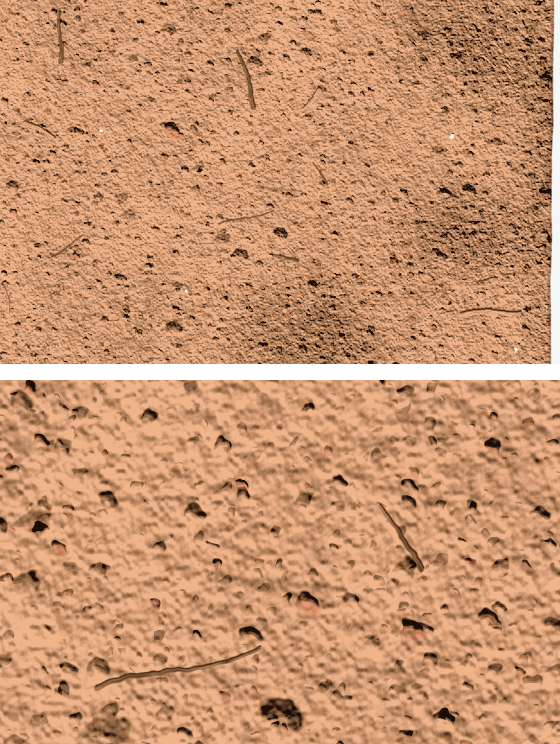
Top, the full canvas; bottom, a detail of the centre.
Write a Shadertoy shader that draws this texture.

```glsl
#define BASE_TONE 3.72
#define RELIEF 7.5
#define GRAIN_SCALE 78.0
#define DEBRIS_DARKNESS 1.25
#define SHADOW_DIR vec2(0.33, 0.94)
#define TWIG_COUNT 13
#define CHIP_DENSITY 0.014
#define SHEET_EDGE 0.989

const vec3 SHADOW = vec3(0.21, 0.125, 0.08);
const vec3 UMBER  = vec3(0.47, 0.32, 0.20);
const vec3 CLAY   = vec3(0.62, 0.44, 0.30);
const vec3 EARTH  = vec3(0.76, 0.55, 0.40);
const vec3 SAND   = vec3(0.90, 0.67, 0.51);
const vec3 PAPER  = vec3(0.96, 0.97, 0.97);

vec3 hash3(vec2 p) {
    vec3 q = fract(p.xyx * vec3(0.1031, 0.1030, 0.0973));
    q += dot(q, q.yxz + 33.33);
    return fract((q.xxy + q.yzz) * q.zyx);
}

float noise(vec2 p) {
    vec2 i = floor(p), f = fract(p);
    f = f * f * (3.0 - 2.0 * f);
    vec2 o = vec2(0.0, 1.0);
    return mix(mix(hash3(i).x, hash3(i + o.yx).x, f.x),
               mix(hash3(i + o).x, hash3(i + o.yy).x, f.x), f.y);
}

float fbm(vec2 p) {
    float sum = 0.0, gain = 0.533;
    for (int i = 0; i < 4; i++) {
        sum += gain * noise(p);
        p = mat2(1.6, 1.2, -1.2, 1.6) * p + 17.3;
        gain *= 0.5;
    }
    return sum;
}

float blob(vec2 p, vec2 centre, vec2 radius) {
    vec2 d = (p - centre) / radius;
    return exp(-dot(d, d));
}

// Tone 0..4 runs from deep shadow to sunlit sand
vec3 soilColor(float tone) {
    vec3 c = mix(SHADOW, UMBER, clamp(tone, -0.4, 1.0));
    c = mix(c, CLAY, clamp(tone - 1.0, 0.0, 1.0));
    c = mix(c, EARTH, clamp(tone - 2.0, 0.0, 1.0));
    return mix(c, SAND, clamp(tone - 3.0, 0.0, 1.3));
}

// Scattered stones, each with a dark crescent on the far side of the light
void addStones(inout float tone, inout float red, vec2 p, float cell,
               float density, float depth, float px) {
    vec2 q = p / cell, id = floor(q);
    for (int k = 0; k < 9; k++) {
        vec2 c = id + vec2(k % 3 - 1, k / 3 - 1);
        vec3 r = hash3(c + 900.0 * cell + 31.0);
        vec3 s = hash3(c + 57.7);
        if (r.z > density) continue;
        float size = mix(0.14, 0.36, s.x * s.x);
        vec2 d = (q - c - 0.15 - 0.7 * r.xy) / size;
        d.y *= 1.0 + 0.4 * s.y;
        d.x += (s.z - 0.5) * d.y;
        float soft = max(0.12, 0.7 * px / (cell * size));
        float body = 1.0 - smoothstep(1.0 - soft, 1.0 + soft, length(d));
        float shade = 1.0 - smoothstep(0.95 - soft, 1.05 + soft, length(d - SHADOW_DIR * 0.75));
        float crown = 1.0 - smoothstep(0.75, 0.95, length(d + SHADOW_DIR * 0.25));
        tone += body * (0.2 - 0.7 * dot(d, SHADOW_DIR) - 0.5 * s.y);
        tone -= depth * (0.5 + 0.7 * s.z) * shade * (1.0 - body * mix(0.5, 1.0, crown));
        red += body * step(0.93, s.z);
    }
}

// Bent twigs and straws, mostly on the left
void addTwigs(inout float tone, vec2 p, float aspect, float px) {
    for (int i = 0; i < TWIG_COUNT; i++) {
        vec3 r = hash3(vec2(float(i) * 7.3 + 2.0, 41.0));
        vec3 s = hash3(vec2(float(i) * 3.7 + 9.0, 83.0));
        float angle = 6.283 * r.z, c = cos(angle), n = sin(angle);
        float reach = mix(0.018, 0.09, s.x * s.x);
        float width = mix(0.0010, 0.0048, s.y * s.y);
        vec2 d = p - vec2(aspect * pow(r.x, 1.5) * 0.95, r.y);
        vec2 u = vec2(c * d.x + n * d.y, c * d.y - n * d.x);
        u.y += 0.005 * sin(u.x * 35.0 + 6.0 * s.z) + 0.002 * (noise(u.xx * 110.0) - 0.5);
        vec2 shift = vec2(c * SHADOW_DIR.x + n * SHADOW_DIR.y,
                          c * SHADOW_DIR.y - n * SHADOW_DIR.x) * width;
        width *= 1.0 - 0.4 * clamp(u.x / reach, -1.0, 1.0);
        vec2 v = u - shift * 1.3;
        float stem = length(vec2(max(abs(u.x) - reach, 0.0), u.y)) - width;
        float shade = length(vec2(max(abs(v.x) - reach, 0.0), v.y)) - width;
        tone = mix(tone, -0.2, 0.9 * (1.0 - smoothstep(-px, px, shade)));
        float bark = (s.z > 0.6 ? 3.2 : 0.6) + 1.8 * noise(u * vec2(90.0, 500.0));
        tone = mix(tone, bark, 1.0 - smoothstep(-px, px, stem));
    }
}

void mainImage(out vec4 fragColor, in vec2 fragCoord) {
    float px = 1.0 / iResolution.y;
    float aspect = iResolution.x * px;
    vec2 uv = fragCoord / iResolution.xy;
    vec2 p = fragCoord * px;

    // Darker, rougher patches of debris
    float debris = blob(uv, vec2(0.88, 0.88), vec2(0.15, 0.17))
                 + blob(uv, vec2(0.54, 0.10), vec2(0.16, 0.13))
                 + 0.8 * blob(uv, vec2(0.84, 0.34), vec2(0.12, 0.16))
                 + 0.9 * blob(uv, vec2(0.99, 0.35), vec2(0.06, 0.6));
    debris = clamp(debris * (0.2 + 1.6 * fbm(p * 9.0)), 0.0, 1.2);

    // Soil body and embossed grain, coarse and fine
    float tone = BASE_TONE - DEBRIS_DARKNESS * debris;
    tone += 1.4 * (fbm(p * 5.0 + 3.0) - 0.5) + 1.3 * (fbm(p * 36.0) - 0.5);
    vec2 g = p * GRAIN_SCALE;
    float slope = fbm(g + SHADOW_DIR * 0.3) - fbm(g);
    slope += 0.5 * (noise(g * 2.6 + SHADOW_DIR * 0.5) - noise(g * 2.6));
    tone += RELIEF * slope * (slope < 0.0 ? 1.0 : 0.75) * (0.85 + 0.4 * debris);

    // Stones from grit to pebbles
    float red = 0.0;
    vec2 w = p + 0.006 * (vec2(noise(p * 140.0), noise(p * 140.0 + 50.0)) - 0.5);
    addStones(tone, red, w, 0.014, 0.38 + 0.25 * debris, 2.0, px);
    addStones(tone, red, w, 0.028, 0.5 + 0.2 * debris, 3.3, px);
    addStones(tone, red, w, 0.062, 0.15 + 0.2 * debris, 3.4, px);
    addTwigs(tone, p, aspect, px);
    vec3 color = soilColor(tone);
    color *= mix(vec3(1.0), vec3(0.96, 0.86, 0.83), min(red, 1.0));

    // Pale chips
    vec2 cellId = floor(w / 0.06);
    vec3 r = hash3(cellId + 211.0);
    float chip = length(w / 0.06 - cellId - 0.3 - 0.4 * r.xy) * 0.06 - 0.002 - 0.004 * r.x;
    color = mix(color, PAPER, step(r.z, CHIP_DENSITY) * (1.0 - smoothstep(-px, px, chip)));

    // Worn right border
    float edge = SHEET_EDGE - 0.006 * (1.0 - uv.y) + 0.005 * (fbm(vec2(p.y * 9.0, 4.0)) - 0.5);
    float beyond = (uv.x - edge) * aspect;
    color *= 1.0 - 0.25 * smoothstep(-0.012, 0.0, beyond);
    fragColor = vec4(mix(color, PAPER, smoothstep(-px, px, beyond)), 1.0);
}
```
